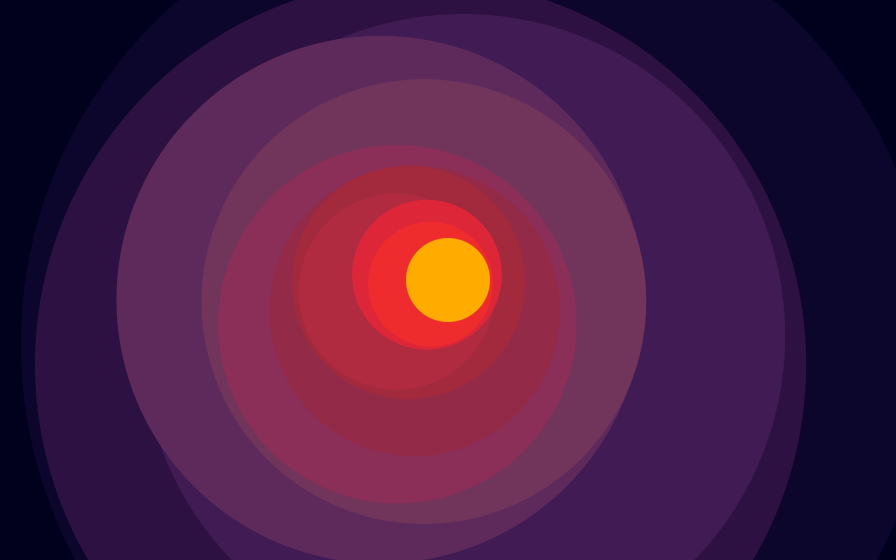
Write a Shadertoy shader that draws this background.

```glsl
// Off-centre stacked discs, from night navy through plum and crimson to an amber core.

const int DISC_COUNT = 12;

// Discs from back to front: centre x, centre y, radius.
// Unit is the canvas height, measured from the canvas centre.
const vec3 DISCS[DISC_COUNT] = vec3[DISC_COUNT](
    vec3( 0.050, -0.115, 0.8125),
    vec3(-0.049, -0.151, 0.6885),
    vec3( 0.027, -0.100, 0.575),
    vec3(-0.121, -0.035, 0.471),
    vec3(-0.043, -0.0385, 0.397),
    vec3(-0.0906, -0.079, 0.320),
    vec3(-0.0594, -0.0552, 0.2594),
    vec3(-0.0708, -0.0042, 0.2083),
    vec3(-0.0917, -0.0208, 0.175),
    vec3(-0.0375, 0.0094, 0.1337),
    vec3(-0.0313, -0.0073, 0.1115),
    vec3( 0.000, 0.000, 0.075)
);

// Fill colour of each disc, in the same order.
const vec3 FILLS[DISC_COUNT] = vec3[DISC_COUNT](
    vec3(0.047, 0.020, 0.173),
    vec3(0.176, 0.067, 0.259),
    vec3(0.251, 0.106, 0.329),
    vec3(0.369, 0.165, 0.361),
    vec3(0.443, 0.204, 0.357),
    vec3(0.545, 0.180, 0.345),
    vec3(0.576, 0.165, 0.282),
    vec3(0.639, 0.161, 0.239),
    vec3(0.690, 0.165, 0.251),
    vec3(0.867, 0.149, 0.220),
    vec3(0.933, 0.169, 0.176),
    vec3(1.000, 0.670, 0.000)
);

const vec3 NIGHT = vec3(0.006, 0.004, 0.115);

// Signed distance to a disc given as (centre, radius).
float discDistance(vec2 point, vec3 disc) {
    return length(point - disc.xy) - disc.z;
}

// Coverage with an edge one pixel wide.
float coverage(float signedDistance, float pixelSize) {
    return clamp(0.5 - signedDistance / pixelSize, 0.0, 1.0);
}

void mainImage(out vec4 fragColor, in vec2 fragCoord) {
    float pixelSize = 1.0 / iResolution.y;
    vec2 point = (fragCoord - 0.5 * iResolution.xy) * pixelSize;

    // Paint the discs over the night sky, largest first.
    vec3 color = NIGHT;
    for (int i = 0; i < DISC_COUNT; i++) {
        float mask = coverage(discDistance(point, DISCS[i]), pixelSize);
        color = mix(color, FILLS[i], mask);
    }

    fragColor = vec4(color, 1.0);
}
```
